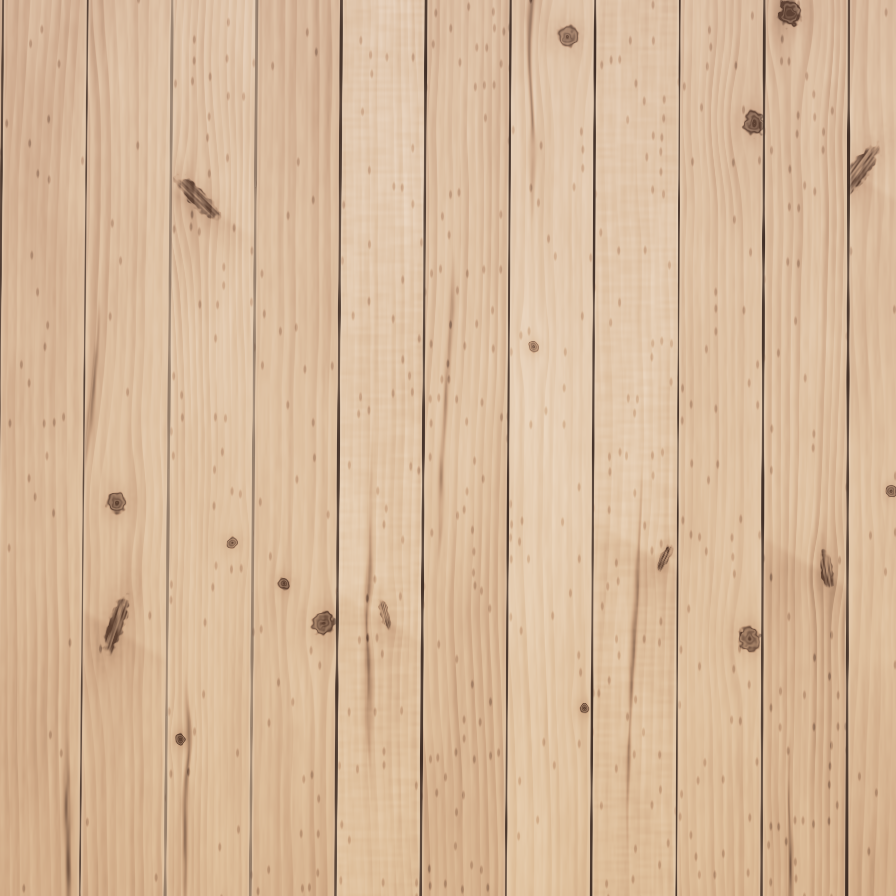
This texture is drawn by a three.js fragment shader. Its source:

```glsl
// Pale pine boards standing upright, eleven across, with dark seams between them.
// Each board takes its own grain, knots, resin and flecks from hashes of its index;
// everything adds to one darkness value, which a wood colour ramp turns into colour.
varying vec2 vUv;

const vec3 PALE  = vec3(0.91, 0.83, 0.74);
const vec3 HONEY = vec3(0.87, 0.76, 0.64);
const vec3 TAN   = vec3(0.81, 0.67, 0.55);
const vec3 BROWN = vec3(0.71, 0.57, 0.46);
const vec3 BARK  = vec3(0.55, 0.43, 0.35);
const vec3 DARK  = vec3(0.37, 0.26, 0.20);
const vec3 SEAM  = vec3(0.22, 0.15, 0.12);

const vec2 BOARD_WIDTH = vec2(0.0951, 0.0944);   // at the bottom, at the top
const vec2 FIRST_SEAM  = vec2(-0.0060, 0.0035);  // at the bottom, at the top
const vec2 SEAM_HALF   = vec2(0.0006, 0.0014);   // thinnest, thickest
const vec2 KNOT_RADIUS = vec2(0.006, 0.014);
const vec2 RING_COUNT  = vec2(70.0, 125.0);      // growth lines per canvas width
const vec2 LIGHT_SPOT  = vec2(0.62, 0.54);
const float KNOT_CHANCE   = 0.5;
const float SPIKE_CHANCE  = 0.3;
const float STREAK_CHANCE = 0.35;
const float BASE_TONE     = 0.5;
const float VIGNETTE      = 1.3;
const float SOFT          = 0.0009;

float hash(vec2 p) {
  vec3 q = fract(p.xyx * 0.1031);
  q += dot(q, q.yzx + 33.33);
  return fract((q.x + q.y) * q.z);
}

float noise(vec2 p) {
  vec2 i = floor(p), f = fract(p);
  f = f * f * (3.0 - 2.0 * f);
  return mix(mix(hash(i), hash(i + vec2(1, 0)), f.x),
             mix(hash(i + vec2(0, 1)), hash(i + vec2(1, 1)), f.x), f.y);
}

float fbm(vec2 p) {
  return 0.55 * noise(p) + 0.3 * noise(p * 2.1 + 7.0) + 0.15 * noise(p * 4.3 + 19.0);
}

vec3 woodRamp(float t) {
  vec3 c = mix(PALE, HONEY, clamp(t, -0.3, 1.0));
  c = mix(c, TAN, clamp(t - 1.0, 0.0, 1.0));
  c = mix(c, BROWN, clamp(t - 2.0, 0.0, 1.0));
  c = mix(c, BARK, clamp(t - 3.0, 0.0, 1.0));
  return mix(c, DARK, clamp(t - 4.0, 0.0, 1.0));
}

// Adds up to three knots of a board: x is darkness, y is the sideways bend of the grain.
vec2 knots(vec2 p, float id, float width) {
  vec2 sum = vec2(0.0);
  for (int i = 0; i < 3; i++) {
    vec2 key = vec2(id + 31.0, float(i) * 13.0 + 5.0);
    if (hash(key) > KNOT_CHANCE) continue;
    vec2 centre = vec2((hash(key + 1.3) - 0.5) * width * 0.85,
                       (float(i) + hash(key + 2.7)) / 3.0);
    float r = mix(KNOT_RADIUS.x, KNOT_RADIUS.y, hash(key + 4.1));
    float spike = step(hash(key + 5.9), SPIKE_CHANCE);
    vec2 d = p - centre;
    vec2 reach = d / (r * vec2(2.6, 5.5));
    sum.y -= d.x * 0.75 * exp(-dot(reach, reach));

    // Round knots are ringed, spike knots are long, slanted and streaked.
    float a = (hash(key + 7.7) - 0.5) * 1.6;
    vec2 q = mat2(cos(a), sin(a), -sin(a), cos(a)) * d;
    q /= r * mix(vec2(1.0, 1.1), vec2(0.9, 2.9), spike);
    float len = length(q) + 0.4 * (noise(d * 230.0 + key) - 0.5);
    float core = 1.0 - smoothstep(0.75, 1.05, len);
    float ringed = 2.0 + 0.4 * cos(len * 15.0) + 0.9 * smoothstep(0.5, 0.9, len)
                 + 0.9 * exp(-len * len * 9.0);
    float streaked = 0.9 + 2.2 * noise(q * vec2(6.0, 2.0) + key);
    sum.x += core * mix(ringed, streaked, spike) + 0.75 * exp(-len * len * 0.4);
    sum.x += 0.6 * spike * smoothstep(0.0, 0.012, -d.y - d.x * 0.6) * exp(-abs(d.y) * 14.0);
  }
  return sum;
}

void main() {
  // Board index and position measured from the middle of the board.
  float width = mix(BOARD_WIDTH.x, BOARD_WIDTH.y, vUv.y);
  float across = (vUv.x - mix(FIRST_SEAM.x, FIRST_SEAM.y, vUv.y)) / width;
  float id = floor(across);
  vec2 p = vec2((across - id - 0.5) * width, vUv.y);
  vec2 own = p + vec2(id * 3.7 + 9.0, id * 5.3 + 17.0);
  float kind = hash(vec2(id + 3.0, 41.0));

  // Growth lines, swaying slowly and parting around the knots.
  vec2 knot = knots(p, id, width);
  float grain = p.x + knot.y + 0.024 * (noise(own * vec2(9.0, 2.6)) - 0.5)
              + 0.004 * (noise(own * vec2(20.0, 11.0)) - 0.5);
  float phase = grain * mix(RING_COUNT.x, RING_COUNT.y, hash(vec2(id, 57.0))) + 40.0;
  float f = fract(phase);
  float line = smoothstep(0.0, 0.78, f) * (1.0 - smoothstep(0.86, 1.0, f));
  line *= mix(0.25, 1.0, hash(vec2(floor(phase), id + 71.0)));
  line *= mix(0.4, 1.2, noise(own * vec2(12.0, 4.0)));

  // Light falloff, board tone, clouding, fibres and saw marks.
  vec2 away = (vUv - LIGHT_SPOT) * vec2(1.3, 1.1);
  float tone = BASE_TONE + VIGNETTE * dot(away, away) + 0.6 * (hash(vec2(id, 83.0)) - 0.5);
  tone += mix(0.35, 1.25, kind) * line + knot.x;
  tone += 0.9 * (fbm(own * vec2(16.0, 5.0)) - 0.5);
  tone += 0.4 * (noise(own * vec2(300.0, 9.0)) - 0.5) + 0.25 * (noise(own * vec2(420.0, 60.0)) - 0.5);
  tone += 0.35 * step(kind, 0.45) * (noise(own * vec2(45.0, 240.0)) - 0.5);

  // A long resin streak on some boards.
  float streakY = (p.y - hash(vec2(id, 97.0))) / mix(0.12, 0.28, hash(vec2(id, 101.0)));
  float taper = 1.0 - smoothstep(0.3, 1.0, abs(streakY));
  float streakX = grain - (hash(vec2(id, 103.0)) - 0.5) * width * 0.8;
  streakX /= 0.001 + 0.004 * taper * noise(own * vec2(3.0, 24.0));
  tone += step(hash(vec2(id, 107.0)), STREAK_CHANCE) * taper * exp(-streakX * streakX)
        * (1.2 + 1.8 * noise(own * vec2(260.0, 30.0)));

  // Short flecks, denser on some boards.
  vec2 cell = own * vec2(105.0, 48.0), home = floor(cell);
  vec2 fleck = fract(cell) - 0.3 - 0.4 * vec2(hash(home + 2.0), hash(home + 6.0));
  float rare = step(mix(0.84, 0.98, hash(vec2(id, 109.0))), hash(home + 11.0));
  tone += 1.5 * rare * (1.0 - smoothstep(0.08, 0.26, length(fleck * vec2(1.0, 0.8))));

  vec3 colour = woodRamp(tone);
  colour *= mix(vec3(1.0, 0.98, 0.94), vec3(1.0, 1.0, 1.02), vUv.y);

  // Seams: uneven dark gaps with a pale worn edge, fainter left of centre.
  float seam = floor(across + 0.5);
  float gap = abs(across - seam) * width;
  float wear = noise(vec2(seam * 9.0 + 4.0, vUv.y * 26.0));
  float halfGap = mix(SEAM_HALF.x, SEAM_HALF.y, hash(vec2(seam, 113.0))) * mix(0.7, 1.2, wear);
  float depth = mix(0.45, 0.95, smoothstep(0.5, 1.8, abs(seam - 2.4))) * mix(0.75, 1.0, wear);
  colour = mix(colour, PALE, 0.3 * (1.0 - smoothstep(0.002, 0.0045, gap)));
  colour = mix(colour, SEAM, depth * (1.0 - smoothstep(halfGap - SOFT * 0.5, halfGap + SOFT, gap)));

  gl_FragColor = vec4(colour, 1.0);
}
```
